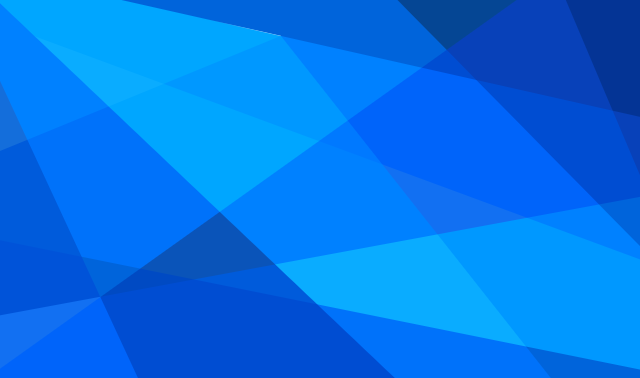
Give the GLSL for this background, as a WebGL 1 fragment shader.

```glsl
precision highp float;
// Overlapping translucent blue facets cut by eleven straight lines.

uniform vec2 u_resolution;

#define HEIGHT 0.59          // canvas height in canvas widths
#define EDGE_PIXELS 1.0      // width of the smoothed edges
#define GLINT_STRENGTH 0.45  // brightness of the thin upper highlight
#define GLINT_WIDTH 0.0012

// Palette, light to dark
const vec3 CYAN   = vec3(0.04, 0.675, 1.00);
const vec3 SKY    = vec3(0.00, 0.650, 1.00);
const vec3 AZURE  = vec3(0.00, 0.596, 1.00);
const vec3 BRIGHT = vec3(0.00, 0.506, 1.00);
const vec3 CLEAR  = vec3(0.00, 0.475, 1.00);
const vec3 BLUE   = vec3(0.00, 0.447, 0.98);
const vec3 HAZE   = vec3(0.07, 0.440, 0.95);
const vec3 COBALT = vec3(0.00, 0.392, 0.98);
const vec3 DUSK   = vec3(0.08, 0.430, 0.86);
const vec3 DEEP   = vec3(0.00, 0.392, 0.86);
const vec3 MARINE = vec3(0.00, 0.355, 0.86);
const vec3 ROYAL  = vec3(0.00, 0.302, 0.825);
const vec3 SLATE  = vec3(0.04, 0.330, 0.725);
const vec3 INDIGO = vec3(0.03, 0.255, 0.725);
const vec3 SHADOW = vec3(0.00, 0.290, 0.765);
const vec3 TEAL   = vec3(0.02, 0.275, 0.580);
const vec3 NAVY   = vec3(0.015, 0.205, 0.585);

// Signed distance to y = start + slope * x, positive below it (y points down)
float lineDistance(vec2 p, float start, float slope) {
  return (p.y - start - slope * p.x) / sqrt(1.0 + slope * slope);
}

// Antialiased half plane: 1 below the line, 0 above
float below(vec2 p, float start, float slope) {
  float blur = EDGE_PIXELS / u_resolution.x;
  return clamp(lineDistance(p, start, slope) / blur + 0.5, 0.0, 1.0);
}

void main() {
  vec2 uv = gl_FragCoord.xy / u_resolution;
  vec2 p = vec2(uv.x, (1.0 - uv.y) * HEIGHT);

  // Falling lines
  float diagonal  = below(p,  0.0052, 0.948);
  float roof      = below(p, -0.0427, 0.2251);
  float ridge     = below(p, -0.4996, 1.266);
  float rightCut  = below(p, -0.6296, 1.0137);
  float middle    = below(p,  0.0367, 0.3682);
  float leftCut   = below(p,  0.1263, 2.1515);
  float base      = below(p,  0.3750, 0.2018);
  float cornerCut = below(p, -2.0864, 2.360);
  // Rising lines
  float shoulder = below(p, 0.2357, -0.4095);
  float rise     = below(p, 0.5755, -0.713);
  float horizon  = below(p, 0.4922, -0.1849);

  // Upper band, above the rising diagonal
  vec3 crest = mix(mix(SKY, CYAN, middle), mix(AZURE, SKY, middle), shoulder);
  crest = mix(BRIGHT, crest, ridge);
  crest = mix(mix(TEAL, DEEP, rightCut), crest, roof);

  // Left wedge, under the falling diagonal
  vec3 wedge = mix(mix(BRIGHT, BLUE, shoulder), DEEP, base);
  vec3 margin = mix(mix(DUSK, MARINE, shoulder), ROYAL + vec3(0.0, 0.025, 0.025), base);
  margin = mix(margin, HAZE, horizon);
  wedge = mix(wedge, margin, leftCut);
  vec3 upper = mix(crest, wedge, diagonal);

  // Centre and right, above the horizon
  vec3 centre = mix(mix(COBALT, HAZE, middle), mix(CLEAR, BRIGHT, middle), ridge);
  centre = mix(ROYAL, centre, rightCut);
  centre = mix(mix(INDIGO, ROYAL, rightCut), centre, roof);
  centre = mix(mix(NAVY, INDIGO, roof), centre, cornerCut);

  // Lower right, under the horizon
  vec3 floorTone = mix(mix(BRIGHT, AZURE, middle), CYAN, ridge);
  floorTone = mix(floorTone, mix(DEEP, BLUE, ridge), base);
  floorTone = mix(DEEP, floorTone, rightCut);
  vec3 right = mix(centre, floorTone, horizon);

  // Lower left, under both diagonals
  vec3 foot = mix(mix(SLATE, SHADOW, base), mix(MARINE, ROYAL, base), horizon);
  foot = mix(foot, COBALT, leftCut);
  vec3 lower = mix(right, foot, diagonal);

  vec3 color = mix(upper, lower, rise);

  // Thin glint fading in along the roof line, ending at the ridge
  float glint = 1.0 - smoothstep(0.0, GLINT_WIDTH, abs(lineDistance(p, -0.0427, 0.2251)));
  glint *= smoothstep(0.32, 0.42, p.x) * (1.0 - step(0.439, p.x));
  color = mix(color, vec3(0.7, 0.9, 1.0), glint * GLINT_STRENGTH);

  gl_FragColor = vec4(color, 1.0);
}
```
